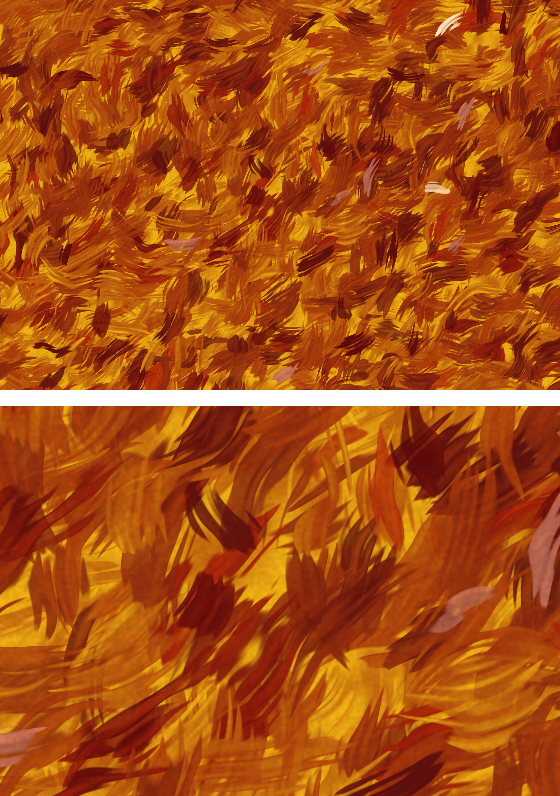
Top: the whole. Bottom: its middle third, enlarged.
This texture is drawn by a Shadertoy shader. Its source:

```glsl
// Dense field of curved, bristly oil-paint strokes in maroon, rust and ochre.
// Jittered grids of dry-brush strokes are layered over a yellow undercoat,
// then sparse dark dabs and a few pale mauve and cream touches go on top.

#define CELL 0.098        // stroke spacing, in canvas heights
#define LAYERS 8          // two undercoats, five body coats, one accent coat
#define LEAN 0.62         // main stroke direction, radians
#define BRISTLES 235.0    // bristle marks per canvas height
#define STREAK_TONE 0.42  // tonal variation between bristles
#define RAGGED 2.3        // how strongly bristles break the outline
#define DRYNESS 1.5       // how far stroke tails break up
#define DARK_DABS 0.28    // share of accent cells with a dark dab
#define WOBBLE 0.030      // unevenness of stroke shapes

const vec3 MAROON = vec3(0.35, 0.05, 0.05);
const vec3 BROWN  = vec3(0.55, 0.16, 0.05);
const vec3 ORANGE = vec3(0.66, 0.23, 0.04);
const vec3 OCHRE  = vec3(0.74, 0.38, 0.05);
const vec3 YELLOW = vec3(0.92, 0.68, 0.07);
const vec3 MAUVE  = vec3(0.70, 0.40, 0.32);
const vec3 CREAM  = vec3(0.93, 0.80, 0.66);

float hash(vec2 p) {
    vec3 q = fract(p.xyx * 0.1031);
    q += dot(q, q.yzx + 33.33);
    return fract((q.x + q.y) * q.z);
}

vec4 hash4(vec3 p) {
    vec4 q = fract(p.xyzx * vec4(0.1031, 0.1030, 0.0973, 0.1099));
    q += dot(q, q.wzxy + 33.33);
    return fract((q.xxyz + q.yzzw) * q.zywx);
}

float noise(vec2 p) {
    vec2 i = floor(p), f = fract(p);
    f = f * f * (3.0 - 2.0 * f);
    return mix(mix(hash(i), hash(i + vec2(1, 0)), f.x),
               mix(hash(i + vec2(0, 1)), hash(i + vec2(1, 1)), f.x), f.y);
}

// Paint ramp from dark maroon to bright yellow
vec3 paint(float tone) {
    vec3 c = mix(MAROON, BROWN, smoothstep(0.0, 0.28, tone));
    c = mix(c, ORANGE, smoothstep(0.30, 0.56, tone));
    c = mix(c, OCHRE, smoothstep(0.58, 0.82, tone));
    return mix(c, YELLOW, smoothstep(0.82, 1.05, tone));
}

// Lays one stroke over the colour below; d is the offset from its centre
vec3 addStroke(vec3 below, vec2 d, vec2 wobble, vec2 centre, vec4 pick, vec4 form, int layer) {
    bool accent = layer == LAYERS - 1;
    bool undercoat = layer < 2;
    float paleArea = smoothstep(0.40, 0.05, length(centre - vec2(1.12, 0.62)));
    bool pale = accent && pick.w > 0.975 - 0.16 * paleArea;
    if (accent && !pale && pick.w > DARK_DABS) return below;

    // Thinner cover in patches lets the undercoat show
    float patchy = noise(centre * 4.5 + 7.0) - 0.35 * centre.y;
    if (!accent && !undercoat && form.w > 1.0 - 0.25 * patchy) return below;

    // Turn along the local sweep and bend into an arc
    float angle = LEAN - 0.25 * centre.x + 1.6 * (noise(centre * 3.0) - 0.5)
                + 1.5 * (pick.z - 0.5) + (accent && !pale ? 0.25 : 0.0);
    float c = cos(angle), s = sin(angle);
    vec2 q = vec2(c * d.x + s * d.y, c * d.y - s * d.x);
    q.y += 12.0 * (form.z - 0.5) * q.x * q.x;
    vec2 halfSize = mix(vec2(0.038, 0.016), vec2(0.080, 0.034), form.xy);
    if (accent) halfSize *= pale ? vec2(0.66, 0.58) : vec2(0.66, 0.76);
    vec2 u = (q + wobble) / halfSize;
    float body = 1.0 - pow(abs(u.x), 3.0) - u.y * u.y;
    if (body < -0.9) return below;

    // Bristle marks run along the stroke and break up its drying tail
    vec2 seed = floor(pick.zw * 211.0);
    q += 0.25 * wobble;
    float fine = noise(vec2(21.0, BRISTLES) * q + seed);
    float broad = noise(vec2(12.0, 0.42 * BRISTLES) * q + seed.yx + 31.0);
    float streak = 1.5 * (0.6 * fine + 0.4 * broad - 0.5);
    float dry = DRYNESS * fract(form.w * 7.3 + form.x) * (accent ? 0.6 : 1.0);
    float load = 1.15 * body + RAGGED * streak - dry * smoothstep(-0.7, 0.9, u.x);
    float cover = smoothstep(-0.1, 0.4, load) * mix(0.72, 1.0, fract(form.y * 5.9));

    // Pigment: tone per stroke, varied by bristle, some strokes redder
    float tone = undercoat ? 0.72 + 0.30 * pick.w : 0.03 + 0.83 * pick.w;
    if (accent) tone = 0.20 * form.w - 0.06;
    vec3 pigment = paint(tone + STREAK_TONE * streak * (accent ? 0.6 : 1.0));
    if (!undercoat && fract(form.z * 9.7) > 0.78 && tone < 0.6)
        pigment *= vec3(1.0, 0.62, 0.75);
    if (pale) {
        pigment = form.w > 0.70 ? CREAM : MAUVE;
        pigment *= 1.0 + 0.35 * streak;
    }
    return mix(below, pigment, cover);
}

void mainImage(out vec4 fragColor, in vec2 fragCoord) {
    vec2 p = fragCoord / iResolution.y;
    vec3 col = paint(0.86 + 0.2 * noise(p * 40.0));

    for (int layer = 0; layer < LAYERS; layer++) {
        float id = float(layer);
        vec2 grid = p / CELL + id * vec2(0.37, 0.61) + 20.0;
        vec2 w = p * 27.0 + id * 13.0;
        vec2 wobble = WOBBLE * (vec2(noise(w), noise(w + 50.0)) - 0.5);
        for (int k = 0; k < 9; k++) {
            vec2 cell = floor(grid) + vec2(k % 3 - 1, k / 3 - 1);
            vec4 pick = hash4(vec3(cell, id * 17.0 + 3.0));
            vec4 form = hash4(vec3(cell.yx + 57.0, id * 29.0 + 11.0));
            vec2 d = (grid - cell - 0.05 - 0.9 * pick.xy) * CELL;
            col = addStroke(col, d, wobble, p - d, pick, form, layer);
        }
    }

    // Fine grain of the painted surface
    col *= 0.95 + 0.10 * noise(p * 330.0);
    fragColor = vec4(clamp(col, 0.0, 1.0), 1.0);
}
```
